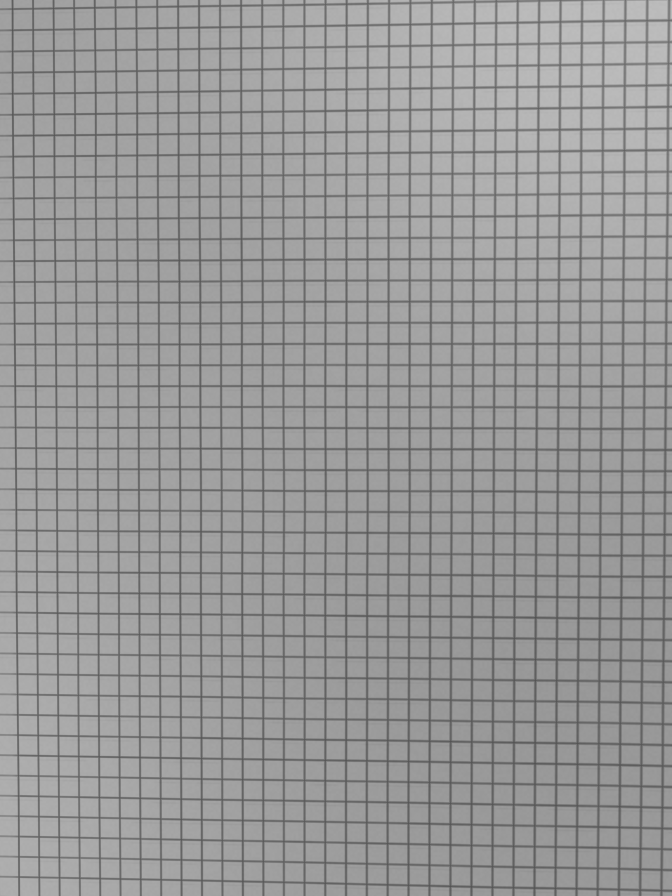
Reproduce this pattern procedurally as a Shadertoy shader.

```glsl
// Grey squared paper seen at a slight tilt: 32 columns by 43 rows of thin ruled lines.
// The grid is a gently warped coordinate whose nearest integers are the lines;
// soft light, uneven ink, faint show-through and paper grain are laid over it.

float hash(vec2 p) {
    vec3 h = fract(vec3(p.xyx) * 0.1031);
    h += dot(h, h.yzx + 33.33);
    return fract((h.x + h.y) * h.z);
}

float noise(vec2 p) {
    vec2 cell = floor(p), f = fract(p);
    f = f * f * (3.0 - 2.0 * f);
    return mix(mix(hash(cell), hash(cell + vec2(1, 0)), f.x),
               mix(hash(cell + vec2(0, 1)), hash(cell + vec2(1, 1)), f.x), f.y);
}

// Coverage of the ruled line nearest to a grid coordinate
float ruledLine(float coord, float pitch, float halfWidth, float soft) {
    float dist = abs(fract(coord + 0.5) - 0.5) * pitch;
    return 1.0 - smoothstep(halfWidth - soft, halfWidth + soft, dist);
}

// Pool of light centred on a point of the canvas
float glow(vec2 p, vec2 centre, vec2 falloff) {
    vec2 d = p - centre;
    return exp(-dot(d * d, falloff));
}

void mainImage(out vec4 fragColor, in vec2 fragCoord) {
    vec2 uv = fragCoord / iResolution.xy;
    vec2 p = vec2(uv.x * 0.75, 1.0 - uv.y);   // y runs down the sheet
    float pixel = 1.0 / iResolution.y;

    // Tilted grid: pitch drifts across the sheet, with a slight curve
    vec2 pitch = vec2(0.02362 - 0.00053 * p.y, 0.02311 + 0.0009 * p.x);
    vec2 grid = (p - vec2(0.3633, 0.431)) / pitch;
    grid += vec2(-0.0009, 0.00057) * grid * grid;
    grid += 0.03 * (vec2(noise(p * 9.0), noise(p * 9.0 + 40.0)) - 0.5);

    // Lines grow wider and softer toward the right
    float halfWidth = mix(0.00105, 0.00135, uv.x);
    float soft = 0.5 * pixel + mix(0.0003, 0.0008, uv.x);
    float column = ruledLine(grid.x, pitch.x, halfWidth, soft);
    float row = ruledLine(grid.y, pitch.y, halfWidth, soft);

    // Each line takes its ink a little differently; the margin is darker
    vec2 id = floor(grid + 0.5);
    column *= 0.92 + 0.12 * hash(vec2(id.x, 7.0)) + 0.15 * step(id.x, -14.5);
    row *= 0.86 + 0.16 * hash(vec2(id.y, 19.0));
    row *= 0.92 + 0.16 * noise(p * vec2(30.0, 90.0));
    row *= mix(0.65, 1.0, smoothstep(-15.4, -14.8, grid.x));
    float ink = max(column, row) + 0.2 * min(column, row);

    // Uneven light on the paper
    float paper = 0.595 + 0.14 * glow(uv, vec2(0.95, 1.0), vec2(3.0, 7.0))
                + 0.055 * glow(uv, vec2(0.0, 0.05), vec2(5.0, 6.0))
                + 0.03 * (1.0 - uv.x) * (1.0 - uv.x)
                + 0.015 * (noise(p * 4.0) - 0.5);

    // Broken show-through from the reverse side, then grain
    float ghost = ruledLine(grid.y - 0.2, pitch.y, 0.0008, 0.0012);
    paper -= 0.022 * ghost * smoothstep(0.35, 0.7, noise(grid * vec2(0.9, 0.6)));
    paper += 0.014 * (noise(p * 380.0) - 0.5);

    fragColor = vec4(vec3(paper * (1.0 - 0.37 * ink)), 1.0);
}
```
